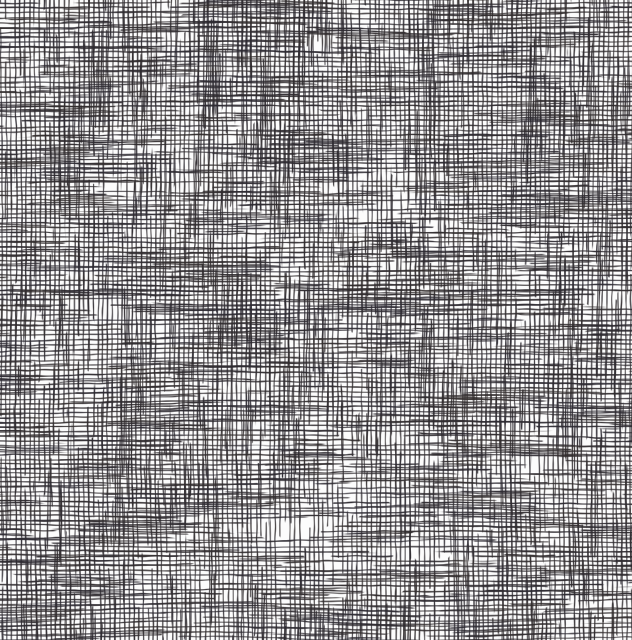
Write a Shadertoy shader that draws this texture.

```glsl
const vec3 PAPER = vec3(0.99, 0.99, 0.99);
const vec3 COOL_INK = vec3(0.170, 0.160, 0.195);
const vec3 WARM_INK = vec3(0.195, 0.175, 0.175);
const float PITCH = 0.0075;         // spacing of the regular mesh
const float EXTRA_PITCH = 0.0069;   // spacing of the overlaid strokes
const float HALF_WIDTH = 0.00104;
const float EDGE = 0.0019;          // softness of stroke edges
const float MESH_SHARE = 0.69;      // thresholds: higher draws more strokes
const float EXTRA_SHARE_H = 0.39;
const float EXTRA_SHARE_V = 0.32;
const float CLUMPING = 0.46;        // how strongly strokes gather in patches
const float RUN_H = 0.075;          // typical stroke lengths
const float RUN_V = 0.050;
const float FAINTEST = 0.74;        // opacity range of single strokes
const float STRONGEST = 0.97;
const float JITTER = 0.20;          // offsets as parts of the pitch
const float WOBBLE = 0.22;
const float WOBBLE_RATE = 45.0;
const float SWAY = 0.009;           // slow bending of the whole mesh
const float TILT = 0.018;
const vec2 CLUMP_SIZE = vec2(0.12, 0.045);

float hash(vec2 p) {
    return fract(sin(dot(p, vec2(127.1, 311.7))) * 43758.5453);
}

float valueNoise(vec2 p) {
    vec2 cell = floor(p);
    vec2 f = fract(p);
    f = f * f * (3.0 - 2.0 * f);
    float low = mix(hash(cell), hash(cell + vec2(1.0, 0.0)), f.x);
    float high = mix(hash(cell + vec2(0.0, 1.0)), hash(cell + 1.0), f.x);
    return mix(low, high, f.y);
}

// Ink coverage of broken parallel strokes; p.x runs along them, p.y across.
float strokes(vec2 p, float pitch, float share, float runLength, float seed) {
    float row = floor(p.y / pitch);
    vec2 id = vec2(row, seed);
    float lane = row + seed;
    float offset = hash(id);

    // Hand-drawn centre line and width
    float wobble = valueNoise(vec2(p.x * WOBBLE_RATE, lane)) - 0.5;
    float centre = 0.5 + JITTER * (offset - 0.5) + WOBBLE * wobble;
    float dist = abs(fract(p.y / pitch) - centre) * pitch;
    float pressure = valueNoise(vec2(p.x * 80.0 + 31.0 * offset, lane + 500.0));
    float width = HALF_WIDTH * mix(0.75, 1.25, pressure);
    float soft = max(EDGE, 1.0 / iResolution.y);
    float line = clamp((width - dist) / soft + 0.5, 0.0, 1.0);

    // Ragged ends, gathered into clumps
    float run = valueNoise(vec2(p.x / runLength + 17.0 * offset, lane + 900.0));
    float clump = valueNoise(p / CLUMP_SIZE + seed);
    float level = mix(run, clump, CLUMPING);
    float drawn = 1.0 - smoothstep(share - 0.015, share + 0.015, level);

    float opacity = mix(FAINTEST, STRONGEST, hash(id + 7.0));
    return line * drawn * opacity;
}

// Mesh lines plus two tilted passes of extra strokes in one direction.
float hatching(vec2 p, float extraShare, float runLength, float seed) {
    p.y += SWAY * (valueNoise(p * vec2(3.0, 5.0) + seed) - 0.5);
    float clear = 1.0 - strokes(p, PITCH, MESH_SHARE, runLength, seed);
    for (int i = 0; i < 2; i++) {
        float side = float(i) * 2.0 - 1.0;
        vec2 q = vec2(p.x, p.y + side * TILT * p.x);
        float share = extraShare - 0.06 * float(i);
        float passSeed = seed + 1400.0 + 210.0 * float(i);
        clear *= 1.0 - strokes(q, EXTRA_PITCH, share, runLength * 1.5, passSeed);
    }
    return 1.0 - clear;
}

void mainImage(out vec4 fragColor, in vec2 fragCoord) {
    vec2 uv = fragCoord / iResolution.y;

    // Cross the two directions
    float across = hatching(uv, EXTRA_SHARE_H, RUN_H, 11.0);
    float upright = hatching(uv.yx, EXTRA_SHARE_V, RUN_V, 307.0);
    float ink = 1.0 - (1.0 - across) * (1.0 - upright);

    // Faint drift between cool and warm ink
    float warmth = valueNoise(uv * vec2(18.0, 90.0));
    vec3 inkColor = mix(COOL_INK, WARM_INK, warmth);
    fragColor = vec4(mix(PAPER, inkColor, ink), 1.0);
}
```
